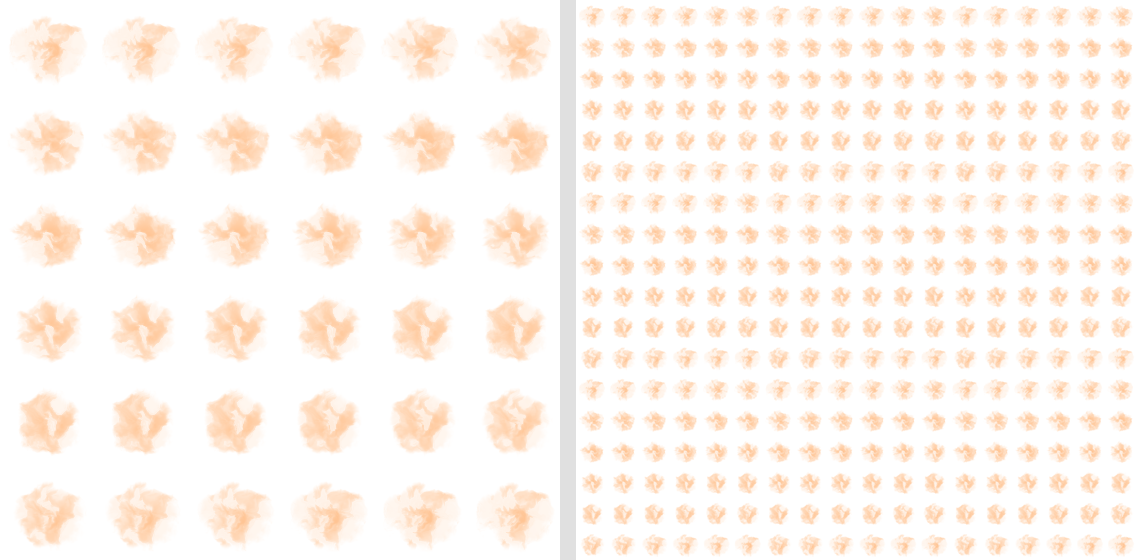
Left: one tile. Right: repeated 3 by 3.
A three.js fragment shader for this pattern:

```glsl
// A 6 by 6 sheet of soft peach smoke puffs on white, one puff per cell.
// Each puff is a disc frayed and shaded by warped fractal noise; its third
// noise axis advances cell by cell, row by row from the top, and loops.

varying vec2 vUv;

const float CELLS = 6.0;                        // puffs across and down
const vec2  PUFF_CENTER = vec2(0.515, 0.48);    // within a cell
const float PUFF_RADIUS = 0.36;                 // in cells
const float FRAY = 0.85;                        // how far noise pushes the rim
const float RIM_SOFTNESS = 0.27;
const float CLEAR_RADIUS = 0.47;                // nothing is drawn beyond this
const float NOISE_SCALE = 5.5;                  // lumps per cell
const float WARP = 1.3;                         // curl of the wisps
const float LOOP_LENGTH = 3.0;                  // noise steps in the whole sheet
const float BASE_TINT = 0.13;
const float LUMP_TINT = 0.46;
const float CORE_TINT = 0.30;
const float CREASE_FADE = 0.35;
const vec2  CORE_OFFSET = vec2(0.045, -0.035);
const float CORE_FALLOFF = 42.0;
const vec3  PAPER = vec3(1.0);
const vec3  PEACH = vec3(1.0, 0.72, 0.49);

float hash(vec3 p) {
  p = fract(p * 0.1031);
  p += dot(p, p.zyx + 31.32);
  return fract((p.x + p.y) * p.z);
}

// Four corners of one lattice layer, blended
float layerNoise(vec2 i, vec2 u, float z) {
  float low  = mix(hash(vec3(i, z)), hash(vec3(i + vec2(1.0, 0.0), z)), u.x);
  float high = mix(hash(vec3(i + vec2(0.0, 1.0), z)), hash(vec3(i + 1.0, z)), u.x);
  return mix(low, high, u.y);
}

// Value noise that wraps along z
float loopNoise(vec2 p, float z) {
  vec2 i = floor(p);
  vec2 f = p - i;
  vec2 u = f * f * f * (f * (f * 6.0 - 15.0) + 10.0);
  float layer = floor(z);
  float t = smoothstep(0.0, 1.0, z - layer);
  return mix(layerNoise(i, u, mod(layer, LOOP_LENGTH)),
             layerNoise(i, u, mod(layer + 1.0, LOOP_LENGTH)), t);
}

float fbm(vec2 p, float z) {
  float sum = 0.0;
  float weight = 0.53;
  for (int octave = 0; octave < 4; octave++) {
    sum += weight * loopNoise(p, z);
    p = mat2(1.6, 1.2, -1.2, 1.6) * p + 19.7;   // turn and double
    z += 0.37;                                  // stagger the layer changes
    weight *= 0.5;
  }
  return sum;
}

// Amount of tint at q, measured in cells from the puff center
float puffTint(vec2 q, float z) {
  vec2 p = q * NOISE_SCALE + 40.0;
  vec2 curl = vec2(fbm(p, z), fbm(p + 23.4, z)) - 0.5;
  p += WARP * curl;

  // Frayed outline
  float r = length(q);
  float rim = 1.0 - r / PUFF_RADIUS + FRAY * (fbm(p + 51.3, z) - 0.5);
  float body = smoothstep(0.0, RIM_SOFTNESS, rim);
  body *= 1.0 - smoothstep(CLEAR_RADIUS - 0.07, CLEAR_RADIUS, r);

  // Lumps, pale creases and a denser core
  float lumps = fbm(p + 87.9, z);
  float crease = 1.0 - smoothstep(0.0, 0.07, abs(lumps - 0.43));
  vec2 c = q - CORE_OFFSET;
  float core = exp(-CORE_FALLOFF * dot(c, c));
  float tint = BASE_TINT + LUMP_TINT * smoothstep(0.28, 0.76, lumps)
             + CORE_TINT * core * smoothstep(0.2, 0.6, lumps);
  return body * tint * (1.0 - CREASE_FADE * crease);
}

void main() {
  vec2 grid = vUv * CELLS;
  vec2 cell = min(floor(grid), CELLS - 1.0);
  float frame = cell.x + CELLS * (CELLS - 1.0 - cell.y);
  float z = LOOP_LENGTH * frame / (CELLS * CELLS);
  float tint = puffTint(grid - cell - PUFF_CENTER, z);
  gl_FragColor = vec4(mix(PAPER, PEACH, clamp(tint, 0.0, 1.0)), 1.0);
}
```
